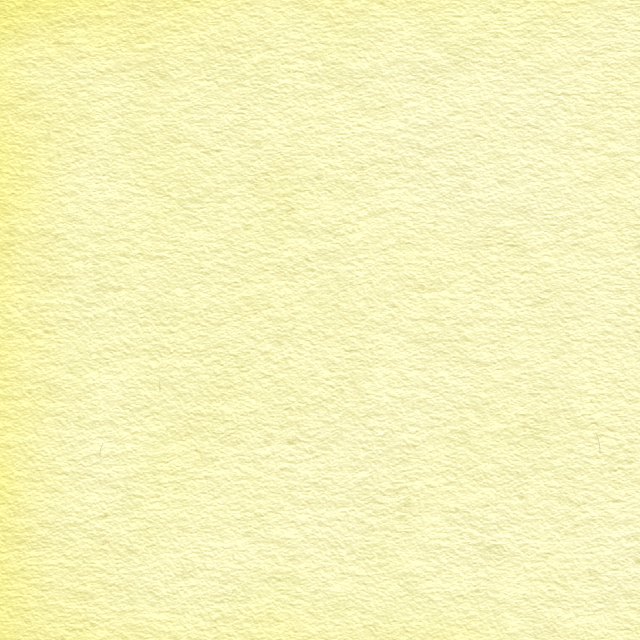
A Shadertoy shader for this texture:

```glsl
const vec3 SHADOW = vec3(0.893, 0.872, 0.640);
const vec3 LIGHT = vec3(0.997, 0.990, 0.815);
const vec3 STAIN = vec3(0.990, 0.976, 0.72);
const vec3 FIBRE = vec3(0.74, 0.71, 0.48);

float hash(vec2 p) {
    return fract(sin(dot(p, vec2(127.1, 311.7))) * 43758.5453);
}

float valueNoise(vec2 p) {
    vec2 cell = floor(p);
    vec2 f = fract(p);
    f = f * f * (3.0 - 2.0 * f);
    float low = mix(hash(cell), hash(cell + vec2(1, 0)), f.x);
    float high = mix(hash(cell + vec2(0, 1)), hash(cell + vec2(1, 1)), f.x);
    return mix(low, high, f.y);
}

float fbm(vec2 p, int octaves, float gain) {
    float sum = 0.0;
    float total = 0.0;
    float amplitude = 1.0;
    for (int i = 0; i < octaves; i++) {
        sum += amplitude * valueNoise(p);
        total += amplitude;
        amplitude *= gain;
        p = mat2(0.96, 0.28, -0.28, 0.96) * p * 1.8 + 17.3;
    }
    return sum / total;
}

// Slope of the pulp surface seen by light falling from above
float relief(vec2 p, vec2 scale, vec2 reach, int octaves) {
    return fbm(p * scale, octaves, 0.75) - fbm((p + reach) * scale, octaves, 0.75);
}

// Ragged displacement that breaks long ridges into short flakes
vec2 ragged(vec2 p, float amount) {
    float dx = valueNoise(p * 130.0 + 3.0) - 0.5;
    float dy = valueNoise(p * 150.0 + 29.0) - 0.5;
    return p + amount * vec2(dx, dy);
}

// Sparse dark dents
float dents(vec2 p) {
    float patchy = valueNoise(p * vec2(55.0, 150.0) + 5.0);
    float rare = valueNoise(p * vec2(24.0, 42.0) + 41.0);
    return smoothstep(0.6, 0.95, patchy) * smoothstep(0.62, 0.95, rare);
}

// Yellowing that gathers at the left, top and bottom edges
float stainAmount(vec2 p) {
    float blotch = fbm(p * 7.0 + 3.0, 3, 0.6);
    float left = 0.38 * exp(-p.x * 16.0) + 0.36 * exp(-p.x * 2.8);
    float top = 0.40 * exp((p.y - 1.0) * 18.0) * (1.0 - 0.5 * p.x);
    float bottom = 0.24 * exp(-p.y * 13.0);
    return clamp((left + top + bottom) * (0.5 + blotch) + 0.2 * (blotch - 0.38), 0.0, 1.0);
}

float fibre(vec2 p, vec2 start, float len, float bend, float width) {
    float t = clamp((p.y - start.y) / len, 0.0, 1.0);
    vec2 nearest = start + vec2(bend * t * t, len * t);
    return 1.0 - smoothstep(0.3 * width, width, length(p - nearest));
}

float fibres(vec2 p, float width) {
    float cover = 0.0;
    for (int i = 0; i < 3; i++) {
        float id = float(i);
        vec2 start = vec2(hash(vec2(id, 2.0)), hash(vec2(id, 7.0)));
        float len = mix(0.012, 0.03, hash(vec2(id, 11.0)));
        float bend = 0.015 * (hash(vec2(id, 13.0)) - 0.5);
        cover = max(cover, fibre(p, start, len, bend, width));
    }
    return cover;
}

void mainImage(out vec4 fragColor, in vec2 fragCoord) {
    vec2 uv = fragCoord / iResolution.xy;
    vec2 pulp = ragged(uv, 0.006);

    // Paper relief: flat flakes, fine tooth and soft mottling
    float flakes = relief(pulp, vec2(62.0, 140.0), vec2(0.0010, 0.0032), 3);
    float tooth = relief(uv, vec2(190.0, 310.0), vec2(0.0010, 0.0026), 2);
    float mottle = fbm(pulp * vec2(25.0, 60.0) + 9.0, 3, 0.65) - 0.5;
    float tone = 0.78 + 1.45 * flakes + 1.25 * tooth + 0.55 * mottle - 0.45 * dents(pulp);
    vec3 colour = mix(SHADOW, LIGHT, clamp(tone, -0.6, 1.25));

    // Age stain and loose fibres
    colour *= mix(vec3(1.0), STAIN, stainAmount(uv));
    colour = mix(colour, FIBRE, 0.35 * fibres(uv, 0.0016));

    fragColor = vec4(clamp(colour, 0.0, 1.0), 1.0);
}
```
